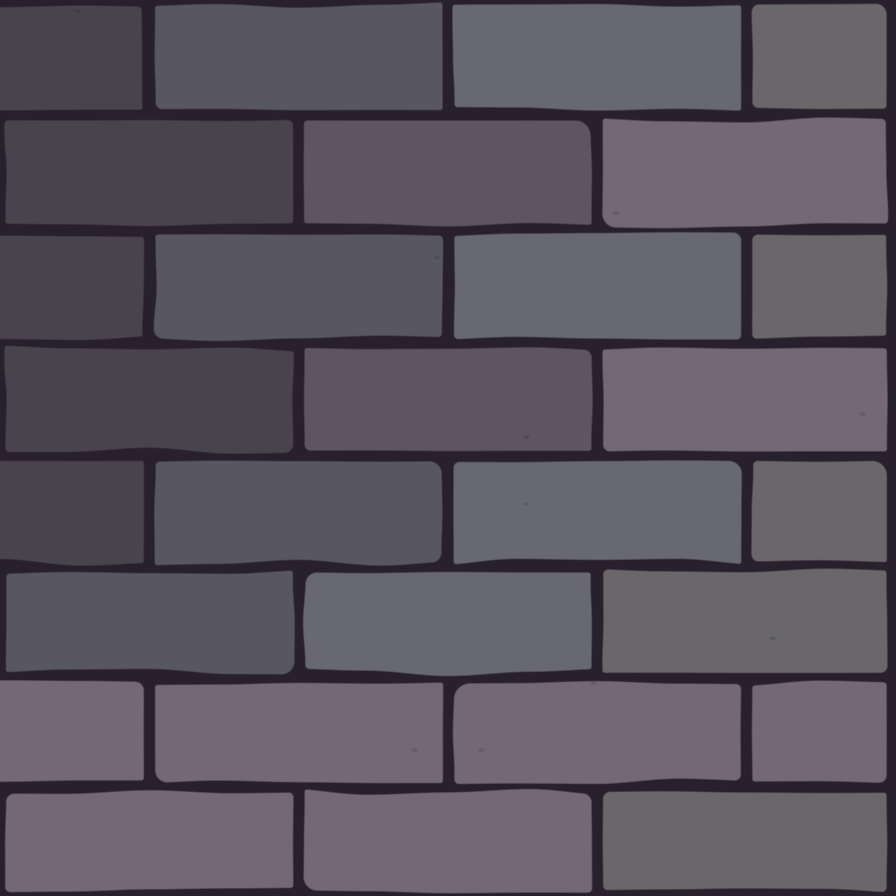
This texture is drawn by a WebGL 1 fragment shader. Its source:

```glsl
precision highp float;

uniform vec2 u_resolution;

const float ROWS = 8.0;
const float COLUMNS = 3.0;
const float RIGHT_EDGE = 0.996;
const float ROW_SAG = 0.009;
const vec2 HALF_JOINT = vec2(0.0062, 0.0058);
const vec2 EDGE_WOBBLE = vec2(0.005, 0.0095);
const vec2 WOBBLE_FREQUENCY = vec2(11.0, 22.0);
const float MIN_CORNER = 0.003;
const float EXTRA_CORNER = 0.016;
const float EDGE_SOFTNESS = 0.0007;
const float TONE_JITTER = 1.2;
const float SPECK_GRID = 40.0;
const float SPECK_CHANCE = 0.012;

const vec3 MORTAR = vec3(0.155, 0.125, 0.172);
const vec3 CHARCOAL = vec3(0.288, 0.264, 0.304);
const vec3 SLATE = vec3(0.340, 0.338, 0.384);
const vec3 MAUVE = vec3(0.365, 0.332, 0.380);
const vec3 BLUE = vec3(0.408, 0.408, 0.460);
const vec3 PURPLE = vec3(0.455, 0.402, 0.472);
const vec3 GREY = vec3(0.410, 0.404, 0.412);

float hash(vec2 p) {
  return fract(sin(dot(p, vec2(127.1, 311.7))) * 43758.5453);
}

// Smooth one-dimensional noise, with an independent curve per seed
float noise(float x, float seed) {
  float i = floor(x);
  float f = fract(x);
  f = f * f * (3.0 - 2.0 * f);
  return mix(hash(vec2(i, seed)), hash(vec2(i + 1.0, seed)), f);
}

vec3 brickColor(float tone) {
  vec3 color = mix(CHARCOAL, SLATE, step(0.5, tone));
  color = mix(color, MAUVE, step(1.5, tone));
  color = mix(color, BLUE, step(2.5, tone));
  color = mix(color, PURPLE, step(3.5, tone));
  return mix(color, GREY, step(4.5, tone));
}

// Dark at upper left, light at right and along the bottom
float brickTone(vec2 center, vec2 id) {
  float upperTone = 6.0 * center.x - 0.8;
  float tone = mix(4.2, upperTone, smoothstep(0.1, 0.45, center.y));
  return tone + TONE_JITTER * (hash(id + 3.7) - 0.5);
}

// Box with uneven sides and a different radius at each corner
float brickDistance(vec2 p, vec2 halfSize, vec2 id) {
  vec2 side = step(0.0, p);
  vec2 seed = vec2(hash(id + vec2(side.x * 0.37, 5.1)),
                   hash(id + vec2(side.y * 0.53, 9.3)));
  vec2 curve = vec2(noise(p.y * WOBBLE_FREQUENCY.y, seed.x * 91.0),
                    noise(p.x * WOBBLE_FREQUENCY.x, seed.y * 57.0));
  halfSize += EDGE_WOBBLE * seed * (curve - 0.5);
  float corner = hash(id + side * vec2(0.29, 0.71) + 17.0);
  float radius = MIN_CORNER + EXTRA_CORNER * pow(corner, 4.0);
  vec2 d = abs(p) - halfSize + radius;
  return length(max(d, 0.0)) + min(max(d.x, d.y), 0.0) - radius;
}

// Rare small dark nicks
float specks(vec2 uv) {
  vec2 cell = floor(uv * SPECK_GRID);
  vec2 p = fract(uv * SPECK_GRID) - 0.5;
  float present = step(1.0 - SPECK_CHANCE, hash(cell + 41.0));
  return present * (1.0 - smoothstep(0.04, 0.12, length(p * vec2(0.6, 1.0))));
}

void main() {
  vec2 uv = gl_FragCoord.xy / u_resolution;
  float pixel = 1.0 / min(u_resolution.x, u_resolution.y);

  // Running bond, with the last brick cut at the right edge
  vec2 wall = vec2(uv.x, uv.y + ROW_SAG * sin(3.14159 * uv.y));
  float row = min(floor(wall.y * ROWS), ROWS - 1.0);
  float shift = 0.5 * mod(row, 2.0);
  float column = floor(wall.x * COLUMNS + shift);
  vec2 id = vec2(column, row);
  float left = (column - shift) / COLUMNS;
  float right = min((column + 1.0 - shift) / COLUMNS, RIGHT_EDGE);
  vec2 center = vec2(0.5 * (left + right), (row + 0.5) / ROWS);
  vec2 halfSize = 0.5 * vec2(right - left, 1.0 / ROWS) - HALF_JOINT;

  // Flat brick colour over the mortar
  vec2 visibleCenter = vec2(0.5 * (max(left, 0.0) + right), center.y);
  vec3 color = brickColor(brickTone(visibleCenter, id));
  color *= 1.0 - 0.12 * specks(uv);
  float d = brickDistance(wall - center, halfSize, id);
  float blur = EDGE_SOFTNESS + 0.5 * pixel;
  color = mix(color, MORTAR, smoothstep(-blur, blur, d));

  gl_FragColor = vec4(color, 1.0);
}
```
